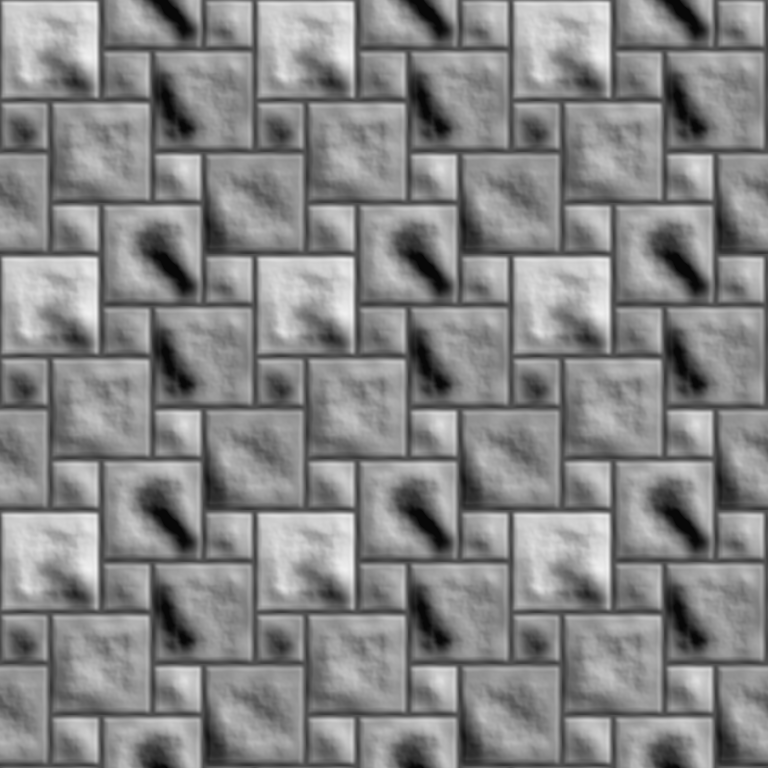
Give the GLSL for this texture map, as a Shadertoy shader.

```glsl
const int REPEATS = 3;      // pattern periods across and down
const int PERIOD = 5;       // grid cells in one period
const vec2 LIGHT = vec2(0.70, -0.71);   // towards the upper right, y pointing down
const vec2 LAYOUT_SHIFT = vec2(0.03, 0.03);

// Stone tones and crease depths, indexed by the column of the stone's corner
const float LARGE_TONE[5] = float[5](0.74, 0.59, 0.57, 0.53, 0.54);
const float SMALL_TONE[5] = float[5](0.56, 0.64, 0.59, 0.67, 0.62);
const float LARGE_DEPTH[5] = float[5](0.58, 0.14, 0.60, 0.47, 0.28);
const float SMALL_DEPTH[5] = float[5](0.28, 0.05, 0.10, 0.06, 0.08);

// Crease end points inside each large stone
const vec4 LARGE_CREASE[5] = vec4[5](
    vec4(0.98, 1.12, 1.65, 1.72),
    vec4(1.35, 0.35, 1.75, 0.42),
    vec4(0.95, 0.72, 1.62, 1.60),
    vec4(0.22, 0.72, 0.62, 1.40),
    vec4(0.10, 1.05, 0.18, 1.70));
const vec4 SMALL_CREASE = vec4(0.42, 0.35, 0.58, 0.62);

// Layered sines with a bent domain
float relief(vec2 q, float seed) {
    const mat2 TURN_AND_SCALE = mat2(1.44, 1.08, -1.08, 1.44);
    float height = 0.0;
    float amplitude = 0.042;
    q = q * 2.2 + seed * vec2(1.0, 1.7);
    for (int i = 0; i < 5; i++) {
        vec2 bent = q + 0.65 * sin(q.yx * 1.3 + seed);
        height += amplitude * sin(bent.x) * sin(bent.y);
        q = TURN_AND_SCALE * q + 2.3;
        amplitude *= 0.40;
    }
    return height;
}

// 0 at the joint, 1 on top of the stone; the product rounds the corners
float bevel(vec2 q, float size, float width) {
    vec2 inset = 0.5 * size - abs(q - 0.5 * size);
    vec2 rise = smoothstep(0.0, width, inset);
    return rise.x * rise.y;
}

float stoneHeight(vec2 q, float size, float seed) {
    vec2 worn = q + 0.010 * sin(q.yx * 9.0 + seed);
    float rim = bevel(worn, size, 0.15);
    float pillow = bevel(worn, size, 0.48);
    return 0.016 * rim + 0.045 * pillow + relief(q, seed) * pillow;
}

// Slope towards the light; falling ground is lit, rising ground is shaded
float embossLight(vec2 q, float size, float seed) {
    vec2 stepToLight = 0.025 * LIGHT;
    float ahead = stoneHeight(q + stepToLight, size, seed);
    float behind = stoneHeight(q - stepToLight, size, seed);
    float lit = (behind - ahead) / 0.05;
    return lit > 0.0 ? lit * 0.7 : lit;
}

// Dark hollow along a segment with a paler shoulder around it
float creaseShade(vec2 q, vec4 ends, float width, float seed) {
    q += 0.05 * sin(q.yx * 5.0 + seed) + 0.015 * sin(q.yx * 17.0 - seed);
    vec2 axis = ends.zw - ends.xy;
    vec2 toPoint = q - ends.xy;
    float along = clamp(dot(toPoint, axis) / dot(axis, axis), 0.0, 1.0);
    float d = length(toPoint - axis * along) / width;
    return 0.3 * exp(-d * d * 0.2) - 1.2 * exp(-d * d) * mix(0.75, 1.0, along);
}

void mainImage(out vec4 fragColor, in vec2 fragCoord) {
    vec2 uv = fragCoord / iResolution.xy;
    vec2 p = vec2(uv.x, 1.0 - uv.y) * float(REPEATS * PERIOD) + LAYOUT_SHIFT;
    ivec2 cell = ivec2(floor(p));

    // Every diagonal class of cell is a small stone or a quarter of a large one
    int kind = (cell.y - 2 * cell.x + 8 * PERIOD) % PERIOD;
    bool isSmall = kind == 2;
    ivec2 quarter = ivec2(kind >= 3 ? 1 : 0, kind == 1 || kind == 4 ? 1 : 0);
    ivec2 corner = cell - quarter;
    ivec2 id = (corner + PERIOD) % PERIOD;

    vec2 q = p - vec2(corner);
    float size = isSmall ? 1.0 : 2.0;
    float seed = dot(vec2(id), vec2(1.7, 2.9)) + size * 3.1;

    // Tone, hollow and relief of the stone
    float tone = isSmall ? SMALL_TONE[id.x] : LARGE_TONE[id.x];
    float depth = isSmall ? SMALL_DEPTH[id.x] : LARGE_DEPTH[id.x];
    vec4 ends = isSmall ? SMALL_CREASE : LARGE_CREASE[id.x];
    float hollow = depth * creaseShade(q, ends, isSmall ? 0.24 : 0.31, seed);
    float mottle = 1.3 * relief(q * 1.3, seed + 4.0);
    float top = bevel(q, size, 0.11);
    float shade = mix(0.31, tone + hollow + mottle, top) + embossLight(q, size, seed);

    fragColor = vec4(vec3(clamp(shade, 0.03, 0.97)), 1.0);
}
```
